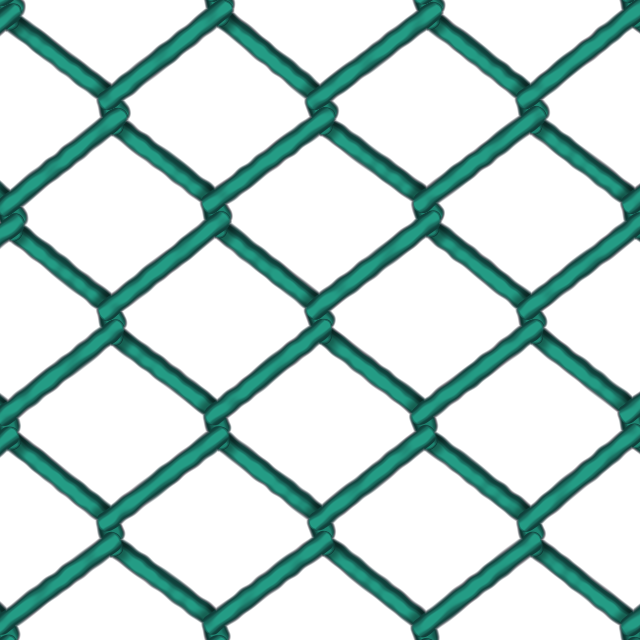
Give the GLSL for this pattern, as a Shadertoy shader.

```glsl
const float RADIUS = 0.0165;
const vec2 HALF_CELL = vec2(0.163, 0.1645);

vec2 hash2(vec2 p) {
    return fract(sin(vec2(dot(p, vec2(127.1, 311.7)), dot(p, vec2(269.5, 183.3)))) * 43758.5);
}

// Lattice node: x steps up-right, y steps down-right
vec2 nodePosition(vec2 id) {
    vec2 jitter = (hash2(id) - 0.5) * 0.006;
    return vec2(0.013, 0.995) + HALF_CELL * vec2(id.x + id.y, id.x - id.y) + jitter;
}

// x: distance to the segment, y: signed offset across it
vec2 strand(vec2 p, vec2 a, vec2 b) {
    vec2 ab = b - a, ap = p - a;
    float along = clamp(dot(ap, ab) / dot(ab, ab), 0.0, 1.0);
    return vec2(length(ap - ab * along), (ab.x * ap.y - ab.y * ap.x) / length(ab));
}

vec2 nearest(vec2 a, vec2 b) {
    return a.x < b.x ? a : b;
}

// Rounded coating with a highlight shifted across the wire
vec3 coating(vec2 wire, float highlight, float streak) {
    float across = abs(wire.y / RADIUS - highlight);
    float lit = 1.0 - smoothstep(0.12, 0.9, across);
    lit = min(lit, 1.0 - smoothstep(0.6, 1.0, wire.x / RADIUS));
    lit = clamp(lit + streak * lit, 0.0, 1.0);
    vec3 col = mix(vec3(0.06, 0.25, 0.23), vec3(0.10, 0.42, 0.37), smoothstep(0.0, 0.45, lit));
    return mix(col, vec3(0.14, 0.61, 0.52), smoothstep(0.4, 0.95, lit));
}

void mainImage(out vec4 fragColor, in vec2 fragCoord) {
    vec2 uv = fragCoord / iResolution.y;
    float soft = max(0.002, 1.0 / iResolution.y);

    // Slightly uneven wire
    vec2 p = uv + 0.0007 * sin(uv.yx * vec2(173.0, 151.0) + 2.0 * sin(uv * 67.0));
    float streak = 0.16 * sin(dot(uv, vec2(61.0, 83.0)) + 2.0 * sin(uv.y * 37.0))
                 + 0.10 * sin(dot(uv, vec2(-190.0, 147.0)));

    vec2 q = (p - vec2(0.013, 0.995)) / HALF_CELL;
    vec2 base = floor(0.5 * vec2(q.x + q.y, q.x - q.y));
    vec2 back = vec2(1.0), hook = vec2(1.0), front = vec2(1.0);

    for (int j = -1; j <= 2; j++)
    for (int i = -1; i <= 2; i++) {
        vec2 id = base + vec2(i, j);
        vec2 node = nodePosition(id);
        vec2 upRight = nodePosition(id + vec2(1, 0));
        vec2 downRight = nodePosition(id + vec2(0, 1));
        vec2 lift = vec2(0.0, 0.019);

        // Knots stick out further toward the top
        float bulge = mix(0.002, 0.011, smoothstep(0.3, 0.8, node.y)) + 0.003 * hash2(id + 7.0).x;
        float nextBulge = mix(0.002, 0.009, smoothstep(0.3, 0.8, upRight.y));

        // Falling wire behind, rising wire in front
        back = nearest(back, strand(p, node - lift, downRight + lift));
        front = nearest(front, strand(p, node + lift - vec2(0.007, 0.005),
                                      upRight - lift + nextBulge * vec2(1.0, 0.77)));

        // Two interlocked bends
        hook = nearest(hook, strand(p, node + vec2(-0.007, 0.013), node + vec2(0.004, -0.025)));
        hook = nearest(hook, strand(p, node + vec2(-0.002, 0.014), node + vec2(bulge, -0.004)));
    }

    // Layer the strands with contact shadows
    vec3 col = coating(back, -0.22, streak);
    col *= mix(0.62, 1.0, smoothstep(RADIUS, RADIUS * 2.2, min(front.x, hook.x)));
    vec3 bend = coating(hook, 0.1, streak) * 0.85;
    col = mix(col, bend, 1.0 - smoothstep(RADIUS - soft, RADIUS, hook.x));
    col = mix(col, coating(front, 0.02, streak), 1.0 - smoothstep(RADIUS - soft, RADIUS, front.x));

    // Greyed rim fading into the white ground
    float edge = min(back.x, min(hook.x, front.x));
    vec3 rim = mix(vec3(0.36, 0.45, 0.46), vec3(0.50, 0.46, 0.50), 0.5 + 2.0 * streak);
    col = mix(col, rim, 0.85 * smoothstep(RADIUS * 0.74, RADIUS * 0.96, edge));
    col = mix(col, vec3(1.0), smoothstep(RADIUS - soft, RADIUS + soft, edge));
    fragColor = vec4(col, 1.0);
}
```
